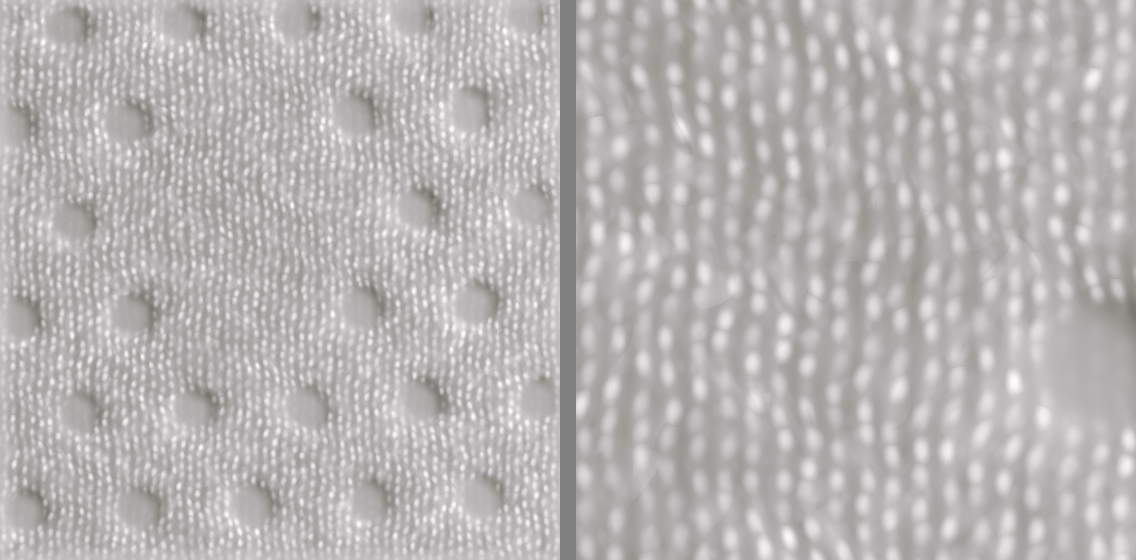
Left: the whole. Right: its middle third, enlarged.
This texture is drawn by a WebGL 1 fragment shader. Its source:

```glsl
precision highp float;
// Pale knitted tissue with a tilted, staggered grid of pressed round dimples and one bare patch.

uniform vec2 u_resolution;

#define PITCH vec2(0.2045, 0.1725)   // dimple spacing along and between rows
#define ORIGIN vec2(0.117, 0.950)    // first dimple, top left
#define TILT 0.032                   // grid rotation in radians
#define DIMPLE_RADIUS 0.036
#define BARE_CENTER vec2(1.5, 2.0)   // bare patch, in grid steps
#define BARE_RADIUS 0.22
#define STITCHES vec2(60.0, 52.0)    // knit beads across and down
#define BASE_TONE 0.676
#define BEAD_GAIN 0.165
#define FUZZ_GAIN 0.085
#define SHADOW_GAIN 0.16
#define PILLOW_GAIN 0.075

const vec2 SHADE_DIR = vec2(0.88, 0.47); // side of each pit that lies in shadow
const vec3 WARM_LOSS = vec3(0.0, 0.010, 0.032);
const vec3 COOL_LOSS = vec3(0.0, 0.007, 0.004);

vec2 hash2(vec2 p) {
  p = mod(p, 289.0);
  return fract(sin(vec2(dot(p, vec2(12.99, 78.23)), dot(p, vec2(39.35, 11.14)))) * 4375.85);
}

// Nearest jittered point in staggered columns: offset to it (xy) and its random value (z)
vec3 cellular(vec2 p, vec2 jitter) {
  vec2 home = floor(p);
  vec3 nearest = vec3(9.0, 9.0, 0.0);
  for (int j = -1; j <= 1; j++) {
    for (int i = -1; i <= 1; i++) {
      vec2 cell = home + vec2(float(i), float(j));
      vec2 rnd = hash2(cell);
      vec2 point = cell + 0.5 + jitter * (rnd - 0.5);
      point.y += 0.5 * mod(cell.x, 2.0) - 0.25;
      vec2 offset = p - point;
      if (dot(offset, offset) < dot(nearest.xy, nearest.xy)) {
        nearest = vec3(offset, fract(rnd.x * 7.0 + rnd.y * 3.0));
      }
    }
  }
  return nearest;
}

// Layered sines, about -1 to 1, for slow unevenness
float cloud(vec2 p) {
  vec2 q = p + 0.6 * sin(p.yx * 1.7 + vec2(0.4, 2.1));
  return 0.5 * sin(q.x + 1.3 * q.y) + 0.3 * sin(2.1 * q.x - 1.6 * q.y + 1.0)
       + 0.2 * sin(3.7 * q.y + 2.9 * q.x);
}

// Knit beads in near-straight columns with furrows between them, plus loose fibres
float fabric(vec2 uv) {
  vec2 p = uv * STITCHES;
  p.x += 0.20 * sin(uv.y * 23.0 + 2.0 * sin(uv.x * 11.0)) + 0.10 * sin(uv.y * 83.0 + uv.x * 33.0);
  p.y += 0.30 * sin(uv.x * 29.0 + uv.y * 13.0);
  float clump = cloud(uv * 46.0 + 3.0);

  // Small round beads, each with a shaded lower right
  vec3 bead = cellular(p, vec2(0.30, 0.55));
  float bump = smoothstep(0.46, 0.06, length(bead.xy * vec2(1.1, 0.85)));
  float tone = BASE_TONE + BEAD_GAIN * (0.40 + 0.80 * bead.z) * (1.0 - 0.25 * clump) * bump;
  tone -= 0.10 * bump * dot(bead.xy, vec2(0.75, -0.65));
  tone -= 0.024 * cos(6.2832 * p.x) + 0.012 * cos(3.1416 * p.x + 0.6 * clump);

  // Pale flakes of fluff and short fibres
  vec2 warp = 0.25 * vec2(sin(p.y * 1.9 + p.x), sin(p.x * 2.1 - p.y));
  vec3 fluff = cellular(p * 0.60 + warp + 17.0, vec2(0.9));
  vec3 fibre = cellular(p * vec2(2.3, 1.8) + warp + 41.0, vec2(0.9));
  tone += FUZZ_GAIN * fluff.z * smoothstep(0.68, 0.05, length(fluff.xy));
  tone += 0.7 * FUZZ_GAIN * (fibre.z - 0.4) * smoothstep(0.60, 0.05, length(fibre.xy));
  return tone + 0.020 * clump;
}

// Presses the dimples near uv into the given tone
float pressDimples(vec2 uv, float tone) {
  vec2 axis = vec2(cos(TILT), sin(TILT));
  vec2 d = uv - ORIGIN;
  vec2 q = vec2(dot(d, axis), dot(d, vec2(axis.y, -axis.x)));
  float firstRow = floor(q.y / PITCH.y);

  for (int j = 0; j < 2; j++) {
    float row = firstRow + float(j);
    float shift = 0.5 * mod(row, 2.0);
    float column = floor(q.x / PITCH.x - shift + 0.5) + shift;
    vec2 site = vec2(column, row);
    float present = step(BARE_RADIUS, length((site - BARE_CENTER) * PITCH));

    vec2 rnd = hash2(site * 2.0 + 31.0) - 0.5;
    vec2 local = q - site * PITCH + 0.005 * rnd;
    local.y = -local.y;
    float angle = atan(local.y, local.x);
    float radius = DIMPLE_RADIUS * (1.0 + 0.08 * rnd.x + 0.05 * sin(2.0 * angle + 9.0 * rnd.y));
    float dist = length(local);
    float side = dot(local, SHADE_DIR) / max(dist, 0.001);

    // Wide pillow slope, flat smooth floor, then the rim
    float slope = smoothstep(0.10, 0.03, dist);
    float rim = exp(-pow((dist - radius) / 0.012, 2.0));
    float floorTone = 0.692 - 0.5 * dot(local, SHADE_DIR) + 0.10 * (tone - 0.72);
    float pressed = tone - PILLOW_GAIN * slope * (side - 0.15);
    float soft = mix(0.011, 0.006, smoothstep(-0.5, 0.5, side));
    pressed = mix(pressed, floorTone, smoothstep(radius + soft, radius - soft, dist));
    pressed -= rim * SHADOW_GAIN * (0.85 + 0.4 * rnd.y) * smoothstep(-0.1, 1.0, side);
    pressed += rim * 0.035 * smoothstep(0.1, -0.9, side);
    tone = mix(tone, pressed, present);
  }
  return tone;
}

void main() {
  vec2 uv = gl_FragCoord.xy / u_resolution;
  float tone = pressDimples(uv, fabric(uv));

  // Uneven light: paler to the right, duller in the bare patch, faded along the border
  tone += 0.045 * (uv.x - 0.5) + 0.018 * cloud(uv * 14.0);
  tone -= 0.022 * smoothstep(0.36, 0.05, length(uv - vec2(0.43, 0.60)));
  vec2 border = min(uv, 1.0 - uv);
  tone = mix(tone, 0.80, 0.55 * smoothstep(0.03, 0.0, min(border.x, border.y)));

  vec3 color = tone - mix(COOL_LOSS, WARM_LOSS, smoothstep(0.74, 0.56, tone));
  gl_FragColor = vec4(clamp(color, 0.0, 1.0), 1.0);
}
```
